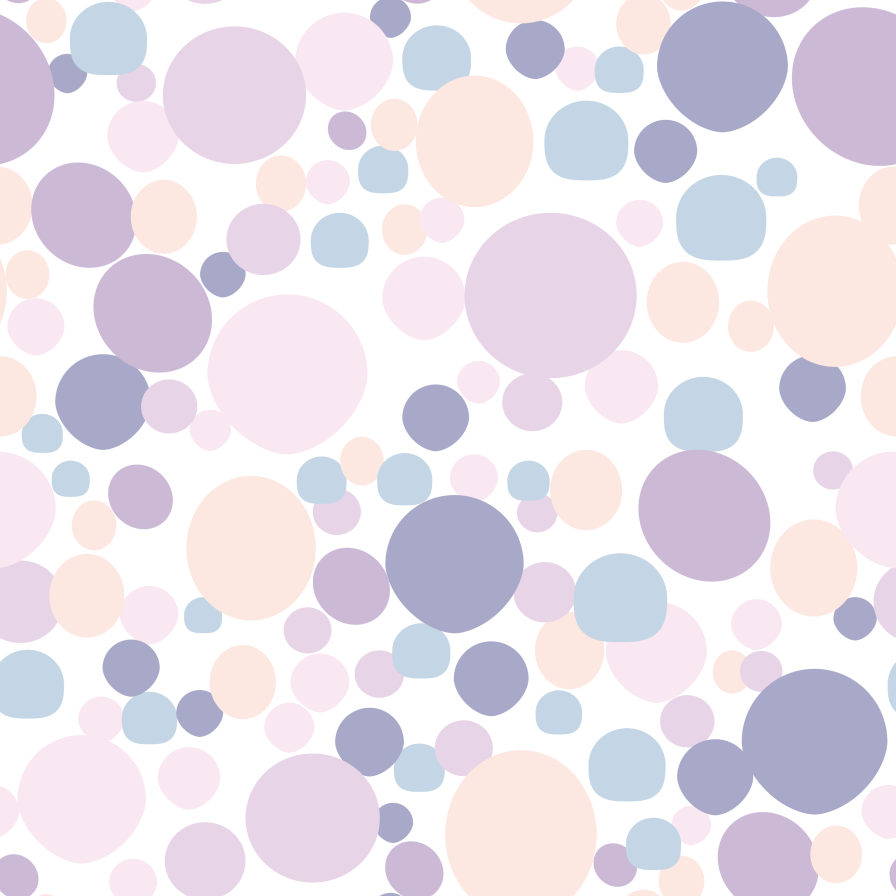
A WebGL 1 fragment shader for this pattern:

```glsl
precision highp float;
uniform vec2 u_resolution;

// Even cell counts per side, so that the staggered rows wrap
#define LARGE_CELLS 4.0
#define MEDIUM_CELLS 10.0
#define SMALL_CELLS 18.0
// Smallest and largest radius of each layer
#define LARGE_SIZES vec2(0.055, 0.095)
#define MEDIUM_SIZES vec2(0.030, 0.060)
#define SMALL_SIZES vec2(0.021, 0.033)
#define JITTER 0.24
#define OVERLAP 0.006

struct Blob { vec2 centre; float radius; float kind; };

vec3 hash3(vec3 p) {
  p = fract(p * vec3(0.1031, 0.1030, 0.0973));
  p += dot(p, p.yxz + 33.33);
  return fract((p.xxy + p.yxx) * p.zyx);
}

// Kinds: 0 pink, 1 lilac, 2 peach, 3 periwinkle, 4 plum, 5 blue
vec3 kindColour(float kind) {
  if (kind < 0.5) return vec3(0.976, 0.906, 0.945);
  if (kind < 1.5) return vec3(0.906, 0.831, 0.906);
  if (kind < 2.5) return vec3(0.992, 0.906, 0.882);
  if (kind < 3.5) return vec3(0.659, 0.659, 0.784);
  if (kind < 4.5) return vec3(0.800, 0.725, 0.839);
  return vec3(0.769, 0.839, 0.898);
}

float pickKind(vec2 id, float cells) {
  if (cells == LARGE_CELLS) return mod(id.x + 2.0 * id.y, 5.0);
  float t = fract(dot(id, vec2(0.7549, 0.5698)) + 0.37 * cells);
  return step(0.17, t) + step(0.34, t) + step(0.51, t) + step(0.635, t) + step(0.74, t);
}

// Jittered blob of a staggered, wrapping grid, near point p
Blob gridBlob(vec2 p, vec2 offset, float cells, vec2 sizes) {
  float row = floor(p.y * cells) + offset.y;
  float shift = 0.5 * mod(row, 2.0);
  float col = floor(p.x * cells - shift) + offset.x;
  vec2 id = floor(mod(vec2(col, row) + 0.5, cells));
  vec3 h = hash3(vec3(id + 1.0, cells) * 7.31);
  vec2 centre = vec2(col + shift, row) + 0.5 + JITTER * (2.0 * h.xy - 1.0);
  return Blob(centre / cells, mix(sizes.x, sizes.y, h.z), pickKind(id, cells));
}

// Shrinks a radius into its gap, or drops it when too little room is left
float fitRadius(float radius, float gap, float smallest) {
  float r = min(radius, gap + OVERLAP);
  return r < smallest ? 0.0 : r;
}

float gapToLarge(vec2 c) {
  float gap = 1.0;
  for (int j = -1; j <= 1; j++)
    for (int i = -1; i <= 1; i++) {
      Blob b = gridBlob(c, vec2(i, j), LARGE_CELLS, LARGE_SIZES);
      gap = min(gap, distance(c, b.centre) - b.radius);
    }
  return gap;
}

Blob mediumBlob(vec2 p, vec2 offset) {
  Blob b = gridBlob(p, offset, MEDIUM_CELLS, MEDIUM_SIZES);
  b.radius = fitRadius(b.radius, gapToLarge(b.centre), MEDIUM_SIZES.x);
  return b;
}

float gapToMedium(vec2 c) {
  float gap = 1.0;
  for (int j = -1; j <= 1; j++)
    for (int i = -1; i <= 1; i++) {
      Blob b = mediumBlob(c, vec2(i, j));
      if (b.radius > 0.0) gap = min(gap, distance(c, b.centre) - b.radius);
    }
  return gap;
}

// Tall, wide, tilted, pointed or flat-footed rounds
float blobDistance(vec2 d, float radius, float kind) {
  vec2 stretch = vec2(1.0);
  float foot = 2.0;
  if (kind < 0.5 || kind == 3.0) foot = 1.72;
  else if (kind == 1.0) stretch = vec2(1.02, 0.98);
  else if (kind == 2.0) stretch = vec2(0.94, 1.05);
  else if (kind == 4.0) {
    stretch = vec2(0.95, 1.06);
    d = vec2(d.x + d.y, d.y - d.x) * 0.7071;
  } else {
    stretch = vec2(1.0, 0.95);
    foot = 2.9;
  }
  float power = d.y < 0.0 ? foot : 2.0;
  vec2 q = pow(max(abs(d) / (stretch * radius), 1e-4), vec2(power));
  return (pow(q.x + q.y, 1.0 / power) - 1.0) * radius;
}

vec3 paint(vec3 under, vec2 p, Blob b) {
  if (b.radius <= 0.0) return under;
  float pixel = 1.0 / min(u_resolution.x, u_resolution.y);
  float d = blobDistance(p - b.centre, b.radius, b.kind);
  return mix(under, kindColour(b.kind), 1.0 - smoothstep(-0.7 * pixel, 0.7 * pixel, d));
}

void main() {
  vec2 p = gl_FragCoord.xy / u_resolution;
  vec3 colour = vec3(1.0);
  // Small blobs fill what the larger ones leave free
  for (int j = -1; j <= 1; j++)
    for (int i = -1; i <= 1; i++) {
      Blob b = gridBlob(p, vec2(i, j), SMALL_CELLS, SMALL_SIZES);
      if (distance(p, b.centre) < 1.3 * SMALL_SIZES.y) {
        float gap = min(gapToLarge(b.centre), gapToMedium(b.centre));
        b.radius = fitRadius(b.radius, gap, SMALL_SIZES.x);
        colour = paint(colour, p, b);
      }
    }
  for (int j = -1; j <= 1; j++)
    for (int i = -1; i <= 1; i++) colour = paint(colour, p, mediumBlob(p, vec2(i, j)));
  for (int j = -1; j <= 1; j++)
    for (int i = -1; i <= 1; i++)
      colour = paint(colour, p, gridBlob(p, vec2(i, j), LARGE_CELLS, LARGE_SIZES));
  gl_FragColor = vec4(colour, 1.0);
}
```
